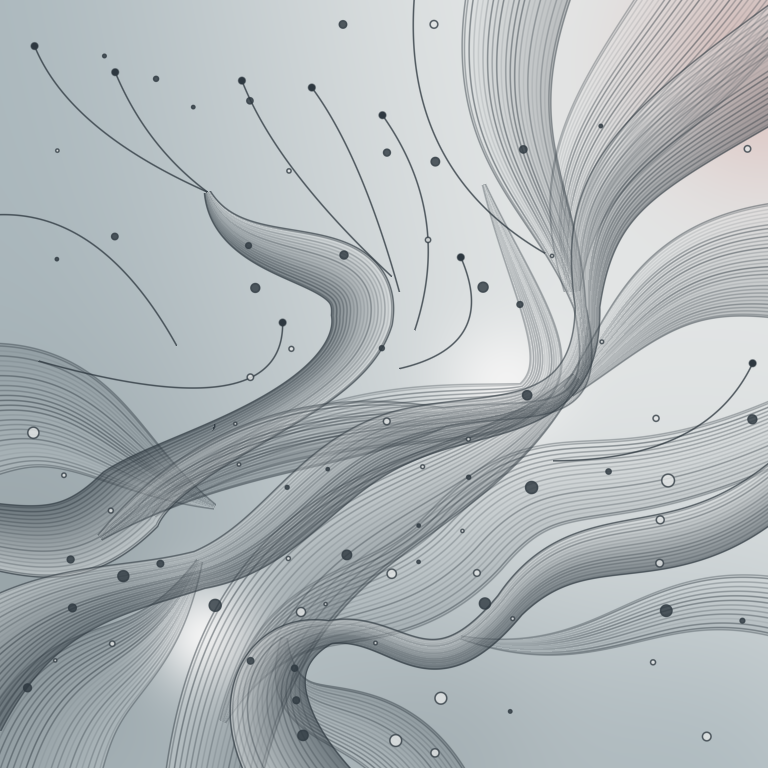
Reproduce this background procedurally as a Shadertoy shader.

```glsl
#define INK vec3(.18, .22, .25)
#define MIST vec3(.67, .72, .74)
#define PALE vec3(.89, .9, .9)
#define BLUSH vec3(.86, .72, .7)
#define LINE_WIDTH .0007
#define DOT_RADIUS .005
#define CELLS 17.
#define SAMPLES 12.

vec3 canvas;
vec2 uv, tip, handle;
float pixel, tipWidth, strands, shade;

float hash(vec2 cell) {
  vec3 q = fract(cell.xyx * .1031);
  q += dot(q, q.yzx + 33.33);
  return fract((q.x + q.y) * q.z);
}
float glow(float x, float y, float radius) {
  vec2 q = (uv - vec2(x, y)) / radius;
  return exp(-dot(q, q));
}
float lineMask(float away) { return 1. - smoothstep(0., LINE_WIDTH + pixel, away); }
float fill(float away) { return smoothstep(pixel, -pixel, away); }
void paint(vec3 colour, float amount) { canvas = mix(canvas, colour, amount); }

// Closest parameter on a cubic, and signed distance
vec2 nearest(vec2 a, vec2 b, vec2 c, vec2 d) {
  vec2 k = 3. * (b - a), m = 3. * (c - b) - k, n = d - a - k - m, gap, slope;
  float t, best = 9.;
  for (float s = 0.; s <= SAMPLES; s++) {
    float r = s / SAMPLES;
    gap = a + r * (k + r * (m + r * n)) - uv;
    if (dot(gap, gap) < best) { best = dot(gap, gap); t = r; }
  }
  for (int i = 0; i < 4; i++) {
    gap = a + t * (k + t * (m + t * n)) - uv;
    slope = k + t * (2. * m + 3. * t * n);
    float speed = dot(slope, slope), bend = dot(gap, 2. * m + 6. * t * n);
    t = clamp(t - dot(gap, slope) / max(speed + bend, .3 * speed), -.05, 1.05);
  }
  gap = uv - a - t * (k + t * (m + t * n));
  return vec2(t, length(gap) * sign(slope.x * gap.y - slope.y * gap.x));
}

// Ribbon start; the sign of tone picks the dark side
void begin(float x, float y, float cx, float cy, float width, float count, float tone) {
  tip = vec2(x, y); handle = vec2(cx, cy);
  tipWidth = width; strands = count; shade = tone;
}
// Smoothly joined ribbon segment
void flow(float cx, float cy, float x, float y, float middle, float last) {
  vec2 control = vec2(cx, cy), end = vec2(x, y), hit = nearest(tip, handle, control, end);
  float t = hit.x, width = mix(mix(tipWidth, middle, t), mix(middle, last, t), t);
  float across = hit.y / width, rim = abs(hit.y) - width, depth = abs(shade);
  float along = step(0., t) * step(t, 1.), inside = along * fill(rim);
  paint(mix(PALE, INK, .5 + .5 * across * sign(shade)), inside * depth);
  float lane = (.5 + .5 * across) * strands, gap = 2. * width / strands;
  float thread = lineMask(abs(fract(lane) - .5) * gap);
  thread = mix(.4, thread, smoothstep(pixel, 3. * pixel, gap));
  paint(INK, inside * thread * mix(.08, .5, hash(vec2(floor(lane), strands))));
  paint(INK, along * lineMask(abs(rim)) * (.25 + depth));
  tip = end; handle = 2. * end - control; tipWidth = last;
}
// Thin arc with a bead at its start
void stem(float x, float y, float cx, float cy, float ex, float ey) {
  vec2 start = vec2(x, y), control = vec2(cx, cy), end = vec2(ex, ey);
  vec2 hit = nearest(start, mix(start, control, .667), mix(end, control, .667), end);
  paint(INK, .8 * lineMask(abs(hit.y)) * step(0., hit.x) * step(hit.x, 1.));
  paint(INK, fill(length(uv - start) - DOT_RADIUS));
}
// Scattered solid and hollow dots
void bubbles() {
  vec2 cell = floor(uv * CELLS);
  float pick = hash(cell + 7.), size = hash(cell + 19.);
  vec2 centre = (cell + .2 + .6 * vec2(size, hash(cell + 41.))) / CELLS;
  float away = length(uv - centre) - DOT_RADIUS * mix(.4, 1.7, size * size);
  float present = .8 * step(pick, .12 + .35 * glow(.55, .35, .4));
  paint(fract(pick * 37.) < .5 ? INK : PALE, present * fill(away));
  paint(INK, present * lineMask(abs(away)));
}

void mainImage(out vec4 fragColor, in vec2 fragCoord) {
  uv = fragCoord / iResolution.xy;
  pixel = 1. / iResolution.y;
  // Mist and pools of light
  canvas = mix(MIST, PALE, smoothstep(.1, .95, uv.x + .2 * uv.y));
  paint(MIST * .85, .7 * glow(0., .2, .3));
  paint(MIST, .9 * glow(.9, -.05, .35));
  paint(MIST * .93, .8 * glow(.55, 0., .22));
  paint(BLUSH, .75 * glow(1., .92, .16));
  paint(vec3(.95), max(glow(.66, .5, .08), glow(.27, .17, .07)));
  // Pale fans
  begin(.98, 1.06, .85, .86, .1, 30., .08); flow(.73, .82, .745, .62, .08, .01);
  begin(1.05, .66, .87, .67, .08, 30., .2); flow(.83, .58, .74, .49, .05, .008);
  begin(-.05, .46, .1, .5, .09, 26., .16); flow(.14, .4, .28, .34, .07, .003);
  begin(.03, -.06, .08, .17, .09, 22., .15); flow(.18, .09, .26, .27, .07, .004);
  begin(.37, .17, .36, .02, .004, 18., .18); flow(.5, .12, .58, -.06, .05, .05);
  begin(1.05, .2, .85, .26, .04, 12., .1); flow(.8, .12, .6, .17, .03, .002);
  // Main currents
  begin(1.06, .46, .78, .32, .04, 18., .1); flow(.73, .43, .61, .3, .05, .06);
  flow(.38, .26, .29, .06, .06, .004);
  begin(.75, .51, .58, .3, .005, 18., .25); flow(.33, .38, .27, -.06, .09, .06);
  begin(.63, .76, .68, .62, .002, 14., .08); flow(.745, .53, .69, .485, .025, .02);
  flow(.4, .5, .2, .33, .06, .004);
  begin(.27, .75, .306, .64, .004, 18., -.45); flow(.488, .69, .471, .583, .045, .04);
  flow(.24, .42, .17, .35, .008, .05); flow(.05, .29, -.05, .31, .05, .04);
  begin(.69, 1.06, .61, .82, .07, 20., .22); flow(.72, .76, .755, .6, .05, .008);
  flow(.7, .475, .58, .457, .008, .012); flow(.3, .44, .13, .3, .07, .004);
  begin(1.06, .95, .83, .8, .07, 22., .38); flow(.765, .76, .765, .6, .05, .016);
  flow(.63, .47, .52, .43, .02, .035); flow(.37, .29, .26, .258, .045, .025);
  flow(.05, .23, -.06, .1, .03, .08);
  begin(1.05, .4, .885, .23, .03, 16., .48); flow(.77, .34, .664, .212, .045, .02);
  flow(.52, .19, .43, .177, .02, .015); flow(.31, .06, .43, -.06, .06, .06);
  // Beaded stems
  stem(.045, .94, .09, .83, .27, .75); stem(.15, .906, .19, .81, .27, .75);
  stem(.315, .895, .36, .78, .51, .64); stem(.406, .886, .47, .8, .52, .62);
  stem(.498, .85, .59, .72, .54, .57); stem(.6, .665, .65, .55, .52, .52);
  stem(.368, .58, .37, .44, .05, .53); stem(.98, .527, .92, .4, .72, .4);
  stem(.54, 1.01, .52, .78, .71, .67); stem(-.01, .72, .13, .73, .23, .55);
  bubbles();
  fragColor = vec4(canvas, 1);
}
```
